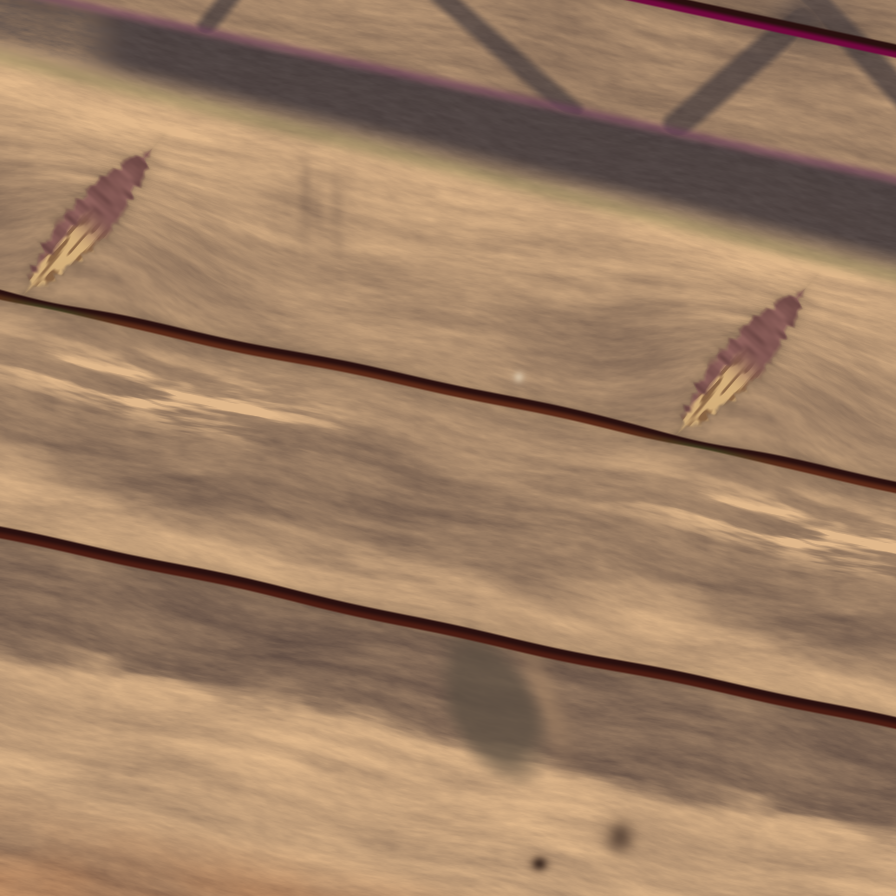
A Shadertoy shader for this texture:

```glsl
// Weathered planks running slightly downhill, with a railing shadow across the top.
// A sheared frame (u along the boards, v across them) carries wrapped noise for the
// grain; seams, split knots, stains and shadows are layered over it as soft shapes.

float hash(vec2 p) {
    vec3 h = fract(p.xyx * vec3(.1031, .1130, .0973));
    h += dot(h, h.yzx + 33.33);
    return fract((h.x + h.y) * h.z);
}

// Value noise that wraps after `period` cells along x
float noise(vec2 p, float period) {
    vec2 i = floor(p), f = fract(p);
    f *= f * (3. - 2. * f);
    float a = mod(i.x, period), b = mod(i.x + 1., period);
    return mix(mix(hash(vec2(a, i.y)), hash(vec2(b, i.y)), f.x),
               mix(hash(vec2(a, i.y + 1.)), hash(vec2(b, i.y + 1.)), f.x), f.y);
}

float fbm(vec2 p, float period) {
    float sum = 0., amp = .5;
    for (int i = 0; i < 4; i++) {
        sum += amp * noise(p, period);
        p = p * 2. + vec2(0., 17.);
        period *= 2.;
        amp *= .5;
    }
    return sum / .9375;
}

// Soft round spot of the given radii
float spot(vec2 p, vec2 radii) {
    p /= radii;
    return exp(-dot(p, p));
}

// Soft straight bar from a to b
float bar(vec2 p, vec2 a, vec2 b, float halfWidth) {
    vec2 ab = b - a;
    float d = length(p - a - ab * clamp(dot(p - a, ab) / dot(ab, ab), 0., 1.));
    return 1. - smoothstep(halfWidth - .006, halfWidth + .006, d);
}

// Dark gap between boards, warmer along its lower lip
vec3 addSeam(vec3 col, float d, float halfWidth, vec3 lip, float px) {
    col *= 1. - .22 * exp(-abs(d) / .009);
    vec3 gap = mix(vec3(.16, .06, .055), lip, smoothstep(-.003, .004, d));
    return mix(col, gap, 1. - smoothstep(halfWidth - px, halfWidth + px, abs(d)));
}

void mainImage(out vec4 fragColor, in vec2 fragCoord) {
    vec2 c = fragCoord / iResolution.xy;
    c.y = 1. - c.y;
    float px = max(1. / iResolution.y, .0015);
    float v = c.y - .214 * c.x, u = c.x / .729;

    // Position relative to the nearest repeat of the split knot
    float along = mod(c.x - .098 + .3645, .729) - .3645;
    vec2 tile = vec2(along, v - .2266);
    vec2 knot = vec2(along, tile.y + .214 * along);

    // Grain, bent around the knot
    float bend = v + .05 * spot(tile, vec2(.12, .09)) + .004 * sin(12.566 * u + v * 20.);
    float blotch = fbm(vec2(u * 5., bend * 14.), 5.);
    float fibre = fbm(vec2(u * 7., bend * 75.), 7.);
    float fine = fbm(vec2(u * 50., bend * 260.), 50.);

    // Lightness of each board
    float tone;
    if (v < -.157) {
        tone = .42;
    } else if (v < .328) {
        tone = mix(.9, .6, smoothstep(.1, .25, v));
        tone = mix(.5, tone, smoothstep(-.02, .06, v));
        tone -= .3 * spot(tile - vec2(-.13, .02), vec2(.1, .055));
        tone -= .18 * spot(tile - vec2(.1, .02), vec2(.09, .05));
        float hatch = noise(vec2(u * 60., v * 18.), 60.);
        tone -= .45 * hatch * spot(tile - vec2(.265, -.08), vec2(.05, .045));
        tone -= .25 * hatch * spot(tile - vec2(.46, -.11), vec2(.04, .03));
    } else if (v < .594) {
        tone = mix(.55, .34, smoothstep(.39, .45, v));
        tone += .9 * smoothstep(.42, .65, fibre) * spot(tile - vec2(.08, .177), vec2(.17, .03));
        tone += .42 * smoothstep(.5, .56, v + .06 * (blotch - .5));
    } else {
        float border = v + .05 * (blotch - .5) + .03 * (fibre - .5);
        tone = mix(.19, .84, smoothstep(.705, .74, border));
        tone -= .4 * smoothstep(.88, .95, border);
    }
    tone += .38 * (blotch - .5) + .5 * (fibre - .5) + .22 * (fine - .5);
    vec3 col = mix(vec3(.42, .335, .285), vec3(.84, .685, .52), clamp(tone, -.15, 1.1));
    col += vec3(.09, .0, -.05) * smoothstep(.86, .95, v) * blotch;

    // Damp stain with a pale rim, and pin knots in the lowest board
    vec2 stain = c - vec2(.55, .79) + .02 * (blotch - .5);
    stain.x -= .35 * stain.y;
    col = mix(col, vec3(.64, .51, .39), .6 * spot(stain - vec2(.062, -.01), vec2(.018, .07)));
    col = mix(col, vec3(.36, .31, .26), .75 * (1. - smoothstep(.7, 1.25, length(stain / vec2(.05, .078)))));
    col = mix(col, vec3(.34, .26, .21), .85 * spot(c - vec2(.692, .934), vec2(.015, .017)));
    col = mix(col, vec3(.22, .15, .12), .9 * spot(c - vec2(.602, .964), vec2(.009, .008)));
    col = mix(col, vec3(.85, .77, .66), .8 * spot(c - vec2(.579, .421), vec2(.006)));

    // Split knot: ragged mauve spindle with pale torn fibres at its foot
    float l = dot(knot, vec2(.66, -.75)), w = dot(knot, vec2(.75, .66));
    float tear = noise(vec2(w * 260. + 90., l * 55.), 400.);
    float rag = noise(vec2(l * 190. + 90., w * 60.), 400.);
    float edge = abs(w) - .026 * (1. - pow(l / .108, 2.)) + .009 * (rag - .4);
    float foot = (1. - smoothstep(-.03, .02, l)) * smoothstep(-.009, -.001, w + .006 * rag);
    vec3 split = mix(vec3(.4, .25, .25), vec3(.57, .38, .37), rag);
    split = mix(split, mix(vec3(.53, .38, .25), vec3(.86, .71, .49), smoothstep(.25, .6, tear)), foot);
    col *= 1. - .14 * exp(-abs(edge) / .006);
    col = mix(col, split, .9 * (1. - smoothstep(-.004, .003, edge)));

    // Railing shadow: diagonal braces above one broad soft band
    float braces = max(bar(c, vec2(.475, -.02), vec2(.64, .125), .011),
                       bar(c, vec2(.755, .14), vec2(.895, .02), .015));
    braces = max(braces, bar(c, vec2(.9, -.01), vec2(1.03, .13), .014));
    braces = max(braces, bar(c, vec2(.27, -.02), vec2(.23, .03), .01));
    braces = max(braces, spot(c - vec2(.9, .02), vec2(.035, .03)));
    float low = .06 + .03 * c.x;
    float band = smoothstep(-.02, -.004, v) * (1. - smoothstep(low - .03, low + .014, v));
    band *= mix(.6 + .5 * (fine - .5), 1., smoothstep(.07, .15, c.x));
    float shade = max(band * .95, braces * .75 * (1. - smoothstep(-.01, .02, v)));
    col = mix(col, vec3(.29, .25, .25) + .05 * (fine - .5), shade);
    col = mix(col, vec3(.45, .25, .38), .5 * exp(-pow((v + .014) / .006, 2.)));
    col = mix(col, vec3(.46, .46, .29), .35 * exp(-pow((v - low - .004) / .01, 2.)));

    // Seams, pinched and greenish beneath each knot
    float pinch = spot(vec2(along + .04, 0.), vec2(.055, 1.));
    float wobble = .0015 * sin(6.283 * u) + .001 * sin(18.85 * u + 1.);
    vec3 rust = mix(vec3(.36, .16, .09), vec3(.25, .23, .12), pinch);
    col = addSeam(col, v - .328 - wobble, .0064 - .0025 * pinch, rust, px);
    col = addSeam(col, v - .595 + wobble, .0066, vec3(.3, .11, .07), px);
    col = addSeam(col, v + .157, .0075, vec3(.44, .03, .24), px);

    fragColor = vec4(clamp(col, 0., 1.), 1.);
}
```
